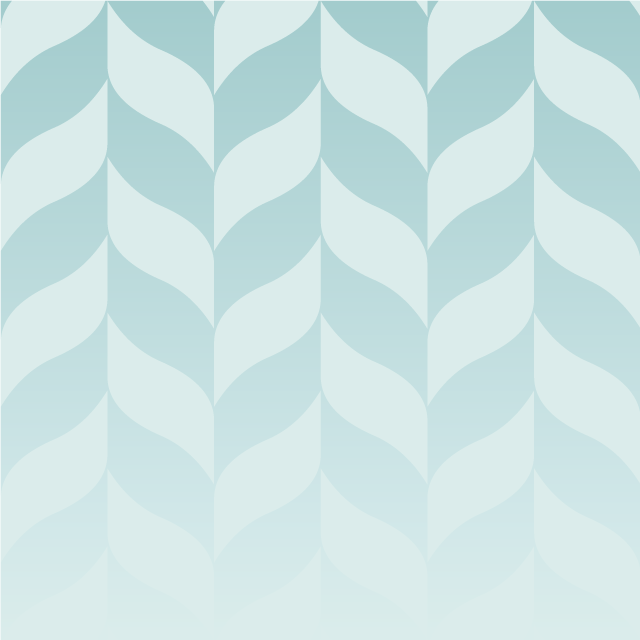
A Shadertoy shader for this pattern:

```glsl
// Columns of S-curved leaves, mirrored and half a step apart, forming a braid.
// Each leaf lies between a curve of two quadratic Bezier arcs and that curve
// turned by 180 degrees; the ground fades down until it meets the leaf colour.

const float COLUMNS = 6.0;          // leaf columns across the canvas
const float STEP = 1.461;           // vertical repeat, in column widths
const float LEAF_HEIGHT = 1.615;    // upper tip to lower tip, in column widths
const float MID_Y = 0.46;           // drop of the upper edge at mid column
const float TIP_CONTROL_Y = 0.33;   // control point of the arc at the tip
const float SIDE_CONTROL_Y = 0.677; // control point of the arc at the side
const float SIDE_Y = 1.015;         // drop of the upper edge at the far side
const float MARGIN = 0.0012;        // pale hairline on the left and top
const float FADE_STOP = 0.8;        // place of the middle gradient stop
const int SAMPLES = 4;              // antialiasing grid per axis

const vec3 LEAF = vec3(0.857, 0.927, 0.921);
const vec3 GROUND_TOP = vec3(0.637, 0.798, 0.803);
const vec3 GROUND_LOW = vec3(0.817, 0.906, 0.911);
const vec3 PAPER = vec3(0.96, 0.98, 0.98);

float bezier(float a, float b, float c, float t) {
    return mix(mix(a, b, t), mix(b, c, t), t);
}

// Drop of the leaf's upper edge below its tip; u runs from tip to far side.
float upperEdge(float u) {
    if (u < 0.5) {
        float t = sqrt(4.0 + 10.0 * u) - 2.0; // inverts u = 0.4 t + 0.1 t^2
        return bezier(0.0, TIP_CONTROL_Y, MID_Y, t);
    }
    float t = 1.0 - sqrt(2.0 * (1.0 - u));    // vertical tangent at u = 1
    return bezier(MID_Y, SIDE_CONTROL_Y, SIDE_Y, t);
}

// p is in column widths, measured right and down from the top left corner.
bool insideLeaf(vec2 p) {
    float u = fract(p.x);
    if (mod(floor(p.x), 2.0) < 0.5) { // even columns: mirrored, half a step down
        u = 1.0 - u;
        p.y -= 0.5 * STEP;
    }
    float top = upperEdge(u);
    float bottom = LEAF_HEIGHT - upperEdge(1.0 - u);
    return mod(p.y - top, STEP) < bottom - top;
}

vec3 groundColor(float depth) {
    vec3 upper = mix(GROUND_TOP, GROUND_LOW, depth / FADE_STOP);
    vec3 lower = mix(GROUND_LOW, LEAF, (depth - FADE_STOP) / (1.0 - FADE_STOP));
    return depth < FADE_STOP ? upper : lower;
}

vec3 patternColor(vec2 uv) {
    vec2 p = uv - MARGIN;
    if (min(p.x, p.y) < 0.0) return PAPER;
    return insideLeaf(p * COLUMNS) ? LEAF : groundColor(uv.y);
}

void mainImage(out vec4 fragColor, in vec2 fragCoord) {
    // Average a grid of samples so curves and column seams are equally smooth.
    vec3 sum = vec3(0.0);
    for (int j = 0; j < SAMPLES; j++) {
        for (int i = 0; i < SAMPLES; i++) {
            vec2 offset = (vec2(i, j) + 0.5) / float(SAMPLES) - 0.5;
            vec2 pos = fragCoord + offset;
            sum += patternColor(vec2(pos.x, iResolution.y - pos.y) / iResolution.y);
        }
    }
    fragColor = vec4(sum / float(SAMPLES * SAMPLES), 1.0);
}
```
